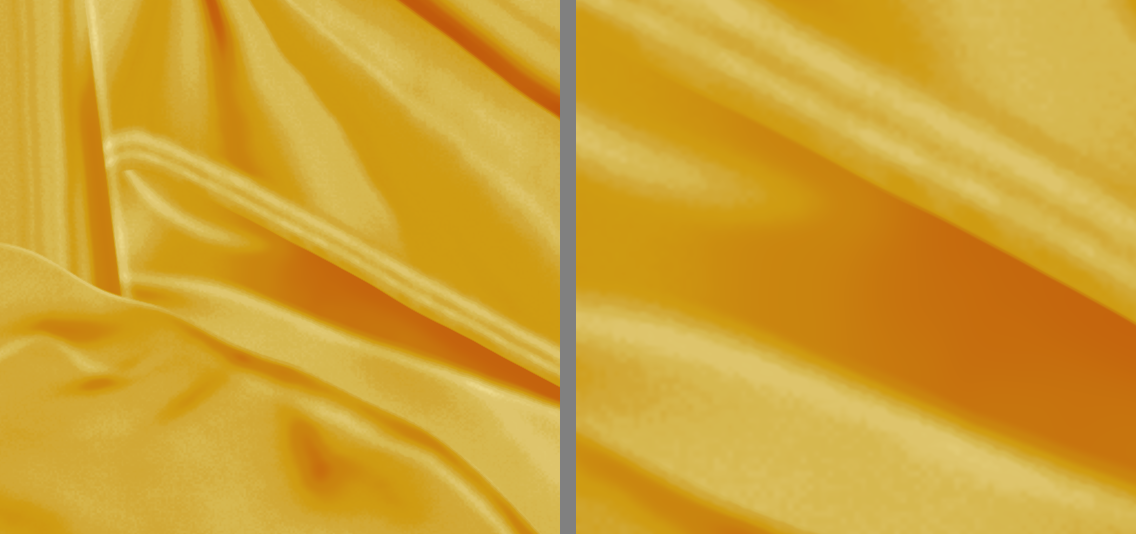
Left, the full canvas; right, a detail of the centre.
Write a WebGL 1 fragment shader that draws this texture.

```glsl
precision highp float;
uniform vec2 u_resolution;

float hash(vec2 p) {
  return fract(sin(dot(p, vec2(127.1, 311.7))) * 43758.5453);
}

float noise(vec2 p) {
  vec2 i = floor(p), f = fract(p);
  f = f * f * (3.0 - 2.0 * f);
  return mix(mix(hash(i), hash(i + vec2(1, 0)), f.x),
             mix(hash(i + vec2(0, 1)), hash(i + vec2(1, 1)), f.x), f.y);
}

float fbm(vec2 p) {
  float sum = 0.0, amp = 0.5;
  for (int i = 0; i < 4; i++) {
    sum += amp * noise(p);
    p = mat2(1.6, 1.2, -1.2, 1.6) * p + 7.3;
    amp *= 0.5;
  }
  return sum;
}

float ridge(float d, float w) { return exp(-d * d / (w * w)); }

float edge(float d) { return smoothstep(-0.003, 0.003, d); }

// Soft ellipse, tilted by an angle
float blob(vec2 p, vec2 size, float angle) {
  float c = cos(angle), s = sin(angle);
  p = vec2(c * p.x + s * p.y, c * p.y - s * p.x) / size;
  return exp(-dot(p, p));
}

// Deep orange through gold to pale highlight
vec3 satin(float t) {
  vec3 c = mix(vec3(0.74, 0.32, 0.04), vec3(0.77, 0.39, 0.05), smoothstep(0.0, 0.12, t));
  c = mix(c, vec3(0.79, 0.52, 0.06), smoothstep(0.12, 0.3, t));
  c = mix(c, vec3(0.81, 0.61, 0.07), smoothstep(0.3, 0.46, t));
  c = mix(c, vec3(0.82, 0.66, 0.21), smoothstep(0.46, 0.62, t));
  c = mix(c, vec3(0.84, 0.72, 0.31), smoothstep(0.62, 0.77, t));
  c = mix(c, vec3(0.87, 0.77, 0.42), smoothstep(0.77, 0.92, t));
  return mix(c, vec3(0.94, 0.87, 0.58), smoothstep(0.95, 1.2, t));
}

// Streaks fanning out from a gather above the top edge
float fanCloth(vec2 p, float wobble) {
  vec2 q = p - vec2(0.33, 1.19);
  float r = length(q);
  float a = atan(q.x, -q.y) + 0.12 * wobble;
  float t = 0.46 + 0.14 * (fbm(vec2(a * 13.0, r * 3.0)) - 0.5);
  t += 0.34 * smoothstep(0.36, 0.48, a) * smoothstep(0.62, 0.57, a) * smoothstep(0.86, 0.66, r);
  t += 0.32 * ridge(a - 0.08, 0.13) * smoothstep(0.55, 0.25, r);
  t += 0.33 * ridge(a - 0.92, 0.12) * (0.6 + 0.8 * fbm(vec2(a * 9.0, r * 14.0)));
  t += 0.2 * ridge(a - 0.83, 0.025) - 0.16 * ridge(a - 0.26, 0.08);
  t += 0.36 * smoothstep(-0.25, -0.5, a) * smoothstep(0.7, 0.35, r);
  t -= 0.28 * ridge(a - 0.31, 0.06) * smoothstep(0.38, 0.2, r);
  return t;
}

// Upright pleats, shadowed toward the crease
float pleats(vec2 p, float creaseX, float wobble) {
  float x = p.x - 0.03 * (1.0 - p.y) + 0.02 * wobble;
  float t = 0.66 + 0.16 * sin(x * 130.0 + 1.2) * smoothstep(0.0, 0.05, x);
  t += 0.25 * ridge(x - 0.075, 0.012) - 0.2 * ridge(x - 0.055, 0.01);
  float shade = smoothstep(0.08, 0.02, creaseX - p.x);
  return mix(t, 0.25, shade * smoothstep(1.0, 0.75, p.y));
}

// Shadowed hollow with a pale sheet beneath it
float hollow(vec2 p, float under, float wobble) {
  float loopY = 0.525 + 0.17 * exp(-9.0 * (p.x - 0.23));
  float bend = clamp(p.x - 0.3, 0.0, 0.3);
  float sheet = 0.521 - 0.1 * p.x - 0.7 * bend * bend - 0.25 * max(p.x - 0.6, 0.0) - p.y;
  float t = mix(0.42, 0.2, smoothstep(0.35, 0.6, p.x)) + 0.12 * wobble;
  t -= 0.1 * ridge(under, 0.03) * smoothstep(0.5, 0.9, p.x);
  t += 0.42 * ridge(p.y - loopY, 0.018) * smoothstep(0.56, 0.36, p.x);
  t += 0.4 * blob(p - vec2(0.24, 0.56), vec2(0.05, 0.09), -0.5);
  float pale = 0.78 + 0.3 * wobble + 0.2 * ridge(sheet - 0.015, 0.014);
  pale -= 0.42 * blob(p - vec2(0.28, 0.447), vec2(0.12, 0.028), -0.2);
  pale -= 0.22 * blob(p - vec2(0.77, 0.29), vec2(0.12, 0.05), -0.6);
  pale += 0.14 * ridge(p.y - 0.3 + 1.1 * (p.x - 0.88), 0.035);
  return mix(t, pale, smoothstep(-0.012, 0.025, sheet + 0.02 * wobble));
}

// Broad rumpled front, d is the depth below its upper crease
float frontCloth(vec2 p, float d, float wobble) {
  vec2 q = p + 0.05 * vec2(wobble, fbm(p * 6.0 + 31.0) - 0.5);
  float t = 0.72 + 0.45 * (fbm(q * vec2(4.0, 6.0) + 12.0) - 0.5);
  t -= 0.42 * blob(q - vec2(0.13, 0.385), vec2(0.12, 0.035), 0.1);
  t -= 0.36 * blob(q - vec2(0.2, 0.3), vec2(0.09, 0.022), 0.3);
  t -= 0.4 * blob(q - vec2(0.68, 0.07), vec2(0.16, 0.08), -0.25);
  t -= 0.34 * blob(q - vec2(0.56, 0.18), vec2(0.04, 0.11), 0.3);
  t -= 0.25 * blob(q - vec2(0.37, 0.26), vec2(0.1, 0.025), 0.7);
  t -= 0.35 * blob(q - vec2(0.03, 0.02), vec2(0.13, 0.05), -0.4);
  t += 0.25 * ridge(q.y - 0.335 - 0.025 * sin(q.x * 21.0), 0.014) * smoothstep(0.35, 0.25, q.x);
  float roll = d + 0.05 * wobble;
  t -= 0.3 * ridge(roll - 0.025, 0.022) * smoothstep(0.2, 0.4, p.x);
  t += 0.24 * ridge(roll - 0.065, 0.016) * smoothstep(0.35, 0.6, p.x);
  return t + 0.2 * ridge(d - 0.003, 0.006);
}

void main() {
  vec2 p = gl_FragCoord.xy / u_resolution.y;
  float wobble = fbm(p * 5.0) - 0.47;

  // Crease lines that divide the cloth
  float u = p.x - 0.27, left = min(u, 0.0);
  float rollY = 0.757 - 0.27 * (u + sqrt(u * u + 0.003)) - 5.0 * left * left;
  float roll = 0.88 * (p.y - rollY) + 0.012 * wobble;
  float over = max(p.x - 0.7, 0.0);
  float front = 0.546 - 0.42 * p.x - 1.2 * over * over - p.y + 0.01 * sin(p.x * 24.0) * (1.0 - p.x);
  float creaseX = 0.158 + 0.125 * (1.0 - p.y);
  float corner = p.y - 1.0 + 0.74 * (p.x - 0.74) + 0.02 * wobble;

  // Upper cloth and the dark fold in its corner
  float t = fanCloth(p, wobble);
  float flap = 0.1 + 0.68 * smoothstep(0.02, 0.1, corner) - 0.2 * ridge(corner - 0.15, 0.02);
  t = mix(t, flap + 0.2 * wobble, smoothstep(-0.008, 0.008, corner));

  // Hollow, then the long double roll lying over it
  t = mix(t, hollow(p, roll + 0.06, wobble), edge(-roll - 0.052));
  float tube = 0.5 + 0.4 * ridge(roll, 0.013) + 0.34 * ridge(roll + 0.028, 0.009);
  tube += 0.12 * (noise(vec2(p.x * 45.0, roll * 70.0)) - 0.5);
  t = mix(t, tube, edge(roll + 0.052) * smoothstep(0.035, 0.008, roll));

  // Pleats at the left, bright hem on the crease, front cloth last
  float side = p.x - creaseX;
  t = mix(pleats(p, creaseX, wobble), t, edge(side));
  t += 0.28 * ridge(side - 0.012, 0.01);
  t = mix(t, frontCloth(p, front, wobble), edge(front));

  // Fine weave
  t += 0.07 * (noise(p * 240.0) - 0.5) * smoothstep(0.3, 0.7, t);
  gl_FragColor = vec4(satin(t), 1.0);
}
```
